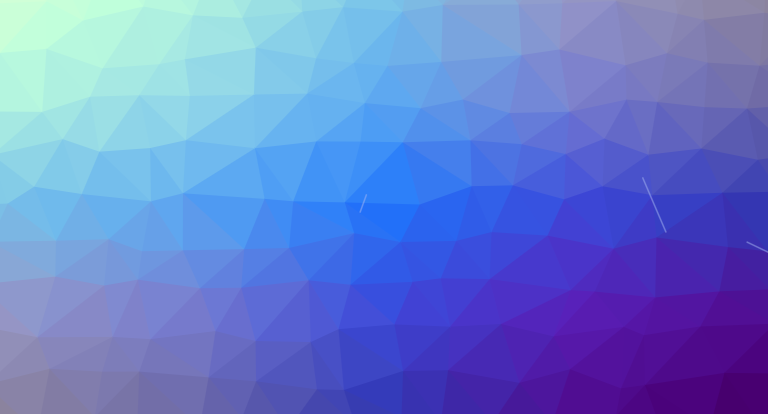
This background is drawn by a WebGL 1 fragment shader. Its source:

```glsl
precision highp float;

uniform vec2 u_resolution;

// Mesh layout, in cells across the canvas
const vec2 GRID = vec2(15.0, 9.0);
const vec2 GRID_SHIFT = vec2(0.1, 0.25);
const vec2 JITTER = vec2(0.34, 0.24);

// Palette used along both axes, from the upper left to the lower right
const vec3 MINT = vec3(0.82, 1.06, 0.84);
const vec3 AQUA = vec3(0.58, 0.85, 0.91);
const vec3 AZURE = vec3(0.12, 0.46, 0.99);
const vec3 VIOLET = vec3(0.35, 0.12, 0.72);
const vec3 PLUM = vec3(0.27, -0.03, 0.40);

// Fine bright seams between a few facets
const vec3 SEAM_COLOR = vec3(0.66, 0.72, 0.95);
const float SEAM_WIDTH = 0.0012;
const float SEAM_OPACITY = 0.5;

vec2 hash2(vec2 p) {
  vec2 q = vec2(dot(p, vec2(127.1, 311.7)), dot(p, vec2(269.5, 183.3)));
  return fract(sin(q) * 43758.5453);
}

vec2 meshVertex(vec2 id) {
  return id + JITTER * (2.0 * hash2(id) - 1.0);
}

vec3 palette(float t) {
  float s = clamp(t, 0.0, 1.0) * 4.0;
  vec3 c = mix(MINT, AQUA, clamp(s, 0.0, 1.0));
  c = mix(c, AZURE, clamp(s - 1.0, 0.0, 1.0));
  c = mix(c, VIOLET, clamp(s - 2.0, 0.0, 1.0));
  return mix(c, PLUM, clamp(s - 3.0, 0.0, 1.0));
}

// Average of the horizontal and vertical gradients
vec3 fieldColor(vec2 uv) {
  return clamp(0.5 * (palette(uv.x) + palette(1.0 - uv.y)), 0.0, 1.0);
}

// Signed distance to the line a-b, positive on its left
float edgeSide(vec2 p, vec2 a, vec2 b) {
  vec2 e = normalize(b - a);
  return e.x * (p.y - a.y) - e.y * (p.x - a.x);
}

// Flat colour of a counterclockwise triangle, weighted by its coverage
vec4 facet(vec2 p, vec2 a, vec2 b, vec2 c, float pixel) {
  float d = min(edgeSide(p, a, b), min(edgeSide(p, b, c), edgeSide(p, c, a)));
  float coverage = clamp(0.5 + d / pixel, 0.0, 1.0);
  vec2 center = (a + b + c) / 3.0;
  return vec4(fieldColor((center - GRID_SHIFT) / GRID), 1.0) * coverage;
}

float seam(vec2 p, vec2 a, vec2 b, float aspect, float pixel) {
  vec2 scale = vec2(aspect, 1.0);
  vec2 pa = (p - a) * scale;
  vec2 ba = (b - a) * scale;
  float h = clamp(dot(pa, ba) / dot(ba, ba), 0.0, 1.0);
  return 1.0 - smoothstep(0.0, SEAM_WIDTH + pixel, length(pa - ba * h));
}

void main() {
  vec2 uv = gl_FragCoord.xy / u_resolution;
  vec2 p = uv * GRID + GRID_SHIFT;
  vec2 cell = floor(p);
  float pixel = GRID.y / u_resolution.y;

  // Split each nearby cell along its shorter diagonal
  vec4 sum = vec4(0.0);
  for (int j = -1; j <= 1; j++) {
    for (int i = -1; i <= 1; i++) {
      vec2 id = cell + vec2(float(i), float(j));
      vec2 a = meshVertex(id);
      vec2 b = meshVertex(id + vec2(1.0, 0.0));
      vec2 c = meshVertex(id + vec2(1.0, 1.0));
      vec2 d = meshVertex(id + vec2(0.0, 1.0));
      if (distance(a, c) < distance(b, d)) {
        sum += facet(p, a, b, c, pixel) + facet(p, a, c, d, pixel);
      } else {
        sum += facet(p, a, b, d, pixel) + facet(p, b, c, d, pixel);
      }
    }
  }
  vec3 color = sum.rgb / max(sum.a, 0.001);

  // Bright seams
  float aspect = u_resolution.x / u_resolution.y;
  float unit = 1.0 / u_resolution.y;
  float glint = seam(uv, vec2(0.837, 0.570), vec2(0.867, 0.440), aspect, unit);
  glint = max(glint, seam(uv, vec2(0.973, 0.415), vec2(1.0, 0.391), aspect, unit));
  glint = max(glint, seam(uv, vec2(0.477, 0.529), vec2(0.469, 0.488), aspect, unit));
  color = mix(color, SEAM_COLOR, glint * SEAM_OPACITY);

  gl_FragColor = vec4(color, 1.0);
}
```
